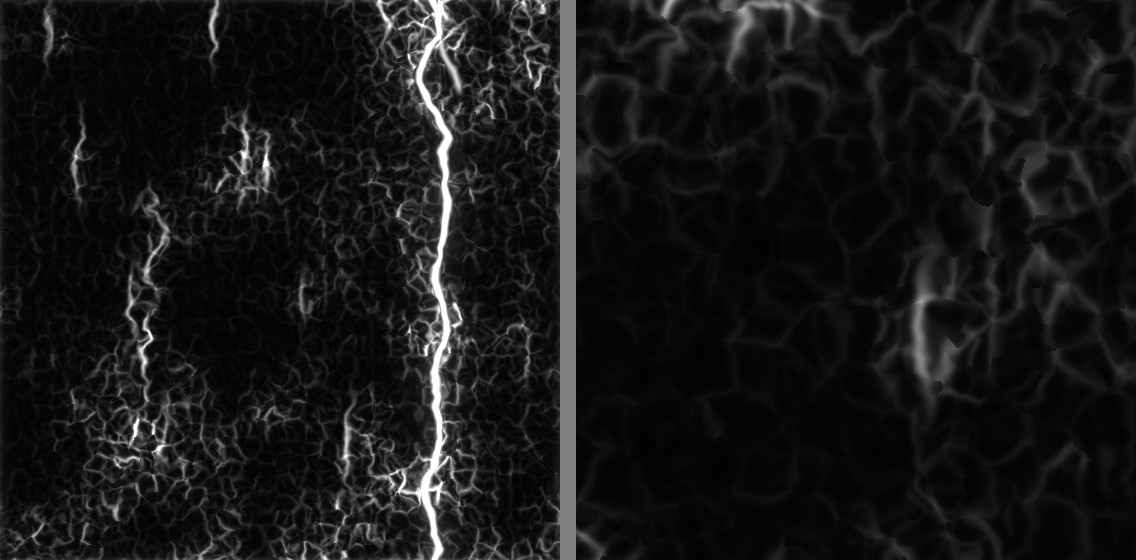
Left, the full canvas; right, a detail of the centre.
A WebGL 1 fragment shader for this texture:

```glsl
precision highp float;
// Pale fissures on black: one tall bright crack, faint broken veins and a soft
// web of cell borders. The web is two layers of cellular noise, each border with
// its own strength; cracks are distances to wandering, mostly vertical paths.

uniform vec2 u_resolution;

const vec3  TINT          = vec3(1.0);
const float BACKGROUND    = 0.012;
const float COARSE_CELLS  = 33.0;   // cells across the canvas
const float FINE_CELLS    = 60.0;
const float COARSE_WIDTH  = 0.0035; // line softness in canvas units
const float FINE_WIDTH    = 0.0031;
const float FINE_SHARE    = 0.42;
const float WEB_FLOOR     = 0.04;
const float WEB_GAIN      = 1.75;
const float HALO_RADIUS   = 0.055;
const float CRACK_X       = 0.783;
const float CRACK_WIDTH   = 0.0076;
const float FORK_Y        = 0.85;
const float VEIN_WIDTH    = 0.0048;
const int   VEIN_COUNT    = 10;

float hash(vec2 p) {
  vec3 q = fract(vec3(p.xyx) * 0.1031);
  q += dot(q, q.yzx + 33.33);
  return fract((q.x + q.y) * q.z);
}

vec2 hash2(vec2 p) {
  return vec2(hash(p), hash(p + 71.7));
}

float noise(vec2 p) {
  vec2 i = floor(p), f = fract(p);
  f = f * f * (3.0 - 2.0 * f);
  return mix(mix(hash(i), hash(i + vec2(1.0, 0.0)), f.x),
             mix(hash(i + vec2(0.0, 1.0)), hash(i + vec2(1.0)), f.x), f.y);
}

vec2 noise2(vec2 p) {
  return vec2(noise(p), noise(p + 40.0)) - 0.5;
}

// Glowing cell borders; upright borders are stronger than level ones.
float web(vec2 uv, float cells, float width) {
  vec2 p = uv * cells, base = floor(p);
  vec2 nearCell = base, nearOffset = vec2(0.0);
  float nearest = 9.0;
  for (int y = -1; y <= 1; y++) for (int x = -1; x <= 1; x++) {
    vec2 cell = base + vec2(float(x), float(y));
    vec2 offset = cell + 0.08 + 0.84 * hash2(cell) - p;
    float d = dot(offset, offset);
    if (d < nearest) { nearest = d; nearCell = cell; nearOffset = offset; }
  }
  float glow = 0.0;
  for (int y = -2; y <= 2; y++) for (int x = -2; x <= 2; x++) {
    if (x == 0 && y == 0) continue;
    vec2 cell = nearCell + vec2(float(x), float(y));
    vec2 offset = cell + 0.08 + 0.84 * hash2(cell) - p;
    vec2 normal = normalize(offset - nearOffset);
    float d = dot(0.5 * (offset + nearOffset), normal) / (cells * width);
    float h = hash(cell + nearCell + 13.0);
    float strength = (0.15 + 1.15 * h * h) * mix(0.7, 1.25, abs(normal.x));
    glow = max(glow, strength * (0.74 * exp(-d * d) + 0.26 * exp(-0.6 * abs(d))));
  }
  return glow;
}

// Sideways jitter of a path at height y.
float wander(float y, float seed) {
  return 0.016 * (noise(vec2(y * 17.0, seed)) - 0.5)
       + 0.009 * (noise(vec2(y * 48.0, seed + 5.0)) - 0.5);
}

float span(float y, float low, float high, float fade) {
  return smoothstep(low, low + fade, y) * (1.0 - smoothstep(high - fade, high, y));
}

float soft(float d, float width) {
  return exp(-d * d / (width * width));
}

void main() {
  vec2 uv = gl_FragCoord.xy / u_resolution;
  vec2 warp = 0.011 * noise2(uv * 50.0) + 0.005 * noise2(uv * 110.0);
  vec2 p = uv + warp;

  // Main crack, with a short fork near the top
  float bulge = soft(uv.y - FORK_Y, 0.06);
  float path = CRACK_X + 0.011 * sin(6.28 * (uv.y - 0.35))
             + 0.006 * cos(33.0 * (uv.y - 0.6)) + wander(uv.y, 3.0) - 0.034 * bulge;
  float dx = uv.x + 0.5 * warp.x - path;
  float width = CRACK_WIDTH * (0.75 + 0.45 * noise(vec2(uv.y * 22.0, 9.0)));
  float crack = min(1.0, 1.5 * soft(dx, width));
  float fork = soft(dx - 0.070 * bulge, 0.0075) * span(uv.y, 0.82, 0.95, 0.03);
  float halo = exp(-abs(dx) / HALO_RADIUS);

  // Long broken vein on the left
  float leftX = 0.21 + 0.12 * uv.y + 2.2 * wander(uv.y, 21.0);
  float leftSpan = span(uv.y, 0.02, 0.69, 0.08);
  float broken = smoothstep(0.3, 0.8, noise(vec2(uv.y * 13.0, 31.0)));
  float veins = soft(p.x - leftX, VEIN_WIDTH) * leftSpan * broken;
  float veinHalo = 0.6 * leftSpan * exp(-abs(p.x - leftX) / 0.035);

  // Short scattered veins
  for (int i = 0; i < VEIN_COUNT; i++) {
    float n = float(i);
    vec2 center = vec2(0.05 + 0.64 * fract(n * 0.618 + 0.05), fract(n * 0.755 + 0.94));
    float reach = 0.03 + 0.045 * hash(vec2(n, 4.0));
    float d = p.x - center.x - wander(uv.y, n + 50.0);
    float along = soft(uv.y - center.y, reach);
    veins = max(veins, (0.5 + 0.5 * hash(vec2(n, 8.0))) * along * soft(d, VEIN_WIDTH));
    veinHalo = max(veinHalo, 0.55 * along * exp(-abs(d) / 0.035));
  }

  // Patchy web, denser around cracks and toward top and bottom
  float patches = smoothstep(0.2, 0.85, noise(uv * 4.5 + 7.0));
  float density = patches * mix(0.35, 0.8, abs(2.0 * uv.y - 1.0))
                + 0.85 * halo + veinHalo;
  float clumps = 0.7 * noise(uv * 15.0 + 19.0) + 0.3 * noise(uv * 33.0 + 3.0);
  float amount = WEB_FLOOR + WEB_GAIN * clumps * clumps * density;
  float light = web(p, COARSE_CELLS, COARSE_WIDTH)
              + FINE_SHARE * web(p + 0.37, FINE_CELLS, FINE_WIDTH);
  light = BACKGROUND + 0.8 * amount * light + 0.10 * halo * halo;
  light += 0.14 * exp(-abs(dx) / 0.012);

  // Faint pale rim, then the bright cracks on top
  vec2 rim = min(uv, 1.0 - uv);
  light += 0.10 * exp(-min(rim.x, rim.y) / 0.006);
  light = max(light + 0.8 * veins, max(crack, 0.85 * fork));
  gl_FragColor = vec4(TINT * clamp(light, 0.0, 1.0), 1.0);
}
```
